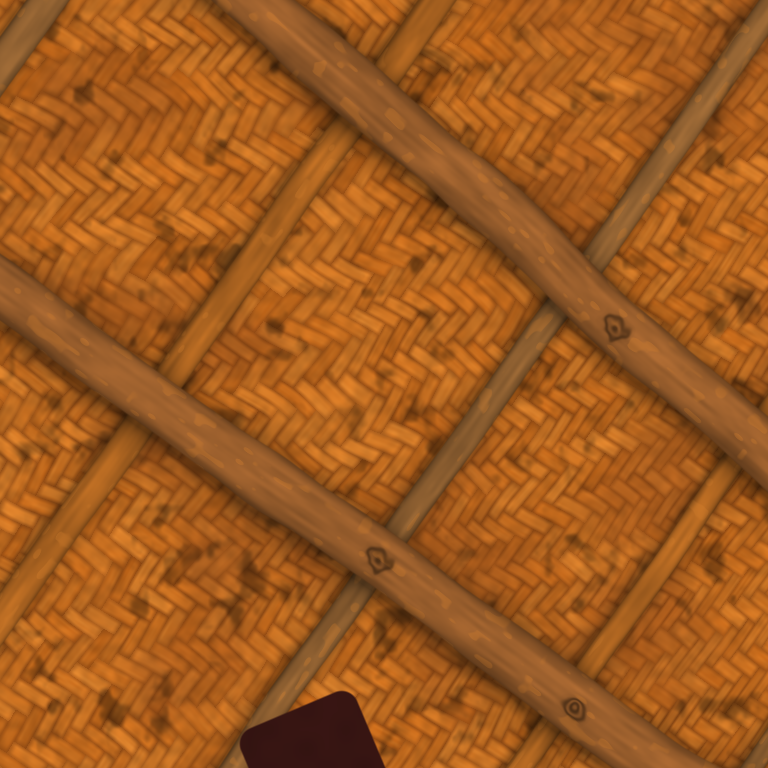
Give the GLSL for this texture, as a Shadertoy shader.

```glsl
// Woven bamboo ceiling: a herringbone of split strips behind slanted thin poles,
// crossed by two thick logs, with a dark rounded block at the lower edge.
// Pole spacing and weave share one foreshortened coordinate; noise adds wear.

#define STRIP_LENGTH 3.0      // strip length in strip widths
#define STRIPS_PER_PANEL 20.0 // strip widths between neighbouring poles
#define STRIPS_ALONG 53.0     // strip widths per canvas, along the poles
#define LOG_RADIUS 0.037
#define POLE_RADIUS 0.023
#define KNOT_SPACING 0.32
#define WEAR 0.35

const vec3 ORANGE = vec3(0.75, 0.39, 0.09);
const vec3 STRAW = vec3(0.85, 0.51, 0.18);
const vec3 BROWN = vec3(0.62, 0.33, 0.11);
const vec3 GAP = vec3(0.47, 0.23, 0.06);
const vec3 GREY_WOOD = vec3(0.58, 0.39, 0.20);
const vec3 RED_WOOD = vec3(0.69, 0.40, 0.13);
const vec3 LOG_WOOD = vec3(0.62, 0.38, 0.18);
const vec3 BLOCK = vec3(0.21, 0.08, 0.07);
const vec2 POLE_DIR = vec2(0.576, 0.818);

float hash(vec2 p) {
    return fract(sin(dot(p, vec2(127.1, 311.7))) * 43758.5453);
}

float noise(vec2 p) {
    vec2 i = floor(p), f = fract(p);
    f = f * f * (3.0 - 2.0 * f);
    return mix(mix(hash(i), hash(i + vec2(1, 0)), f.x),
               mix(hash(i + vec2(0, 1)), hash(i + vec2(1, 1)), f.x), f.y);
}

float fbm(vec2 p) {
    return 0.55 * noise(p) + 0.3 * noise(p * 2.1 + 7.0) + 0.15 * noise(p * 4.3 + 3.0);
}

float cover(float d) {
    float aa = 1.2 / iResolution.y;
    return 1.0 - smoothstep(-aa, aa, d);
}

// Foot of pole n on the lower edge, and its inverse
float poleFoot(float n) { return -0.645 + 0.545 * n - 0.035 * n * n; }
float poleIndex(float x) {
    return (0.545 - sqrt(max(0.297 - 0.14 * (x + 0.645), 0.0))) / 0.07;
}

// Herringbone of strips, w measured in strip widths
vec3 weave(vec2 w, vec2 uv) {
    vec2 cell = floor(w), f = fract(w);
    float m = mod(cell.x - cell.y, 2.0 * STRIP_LENGTH);
    bool across = m < STRIP_LENGTH;
    float back = across ? m : 2.0 * STRIP_LENGTH - 1.0 - m;
    vec2 id = cell - (across ? vec2(back, 0) : vec2(0, back));
    vec2 q = across ? f : f.yx;               // x along the strip, y across it
    q.x += back;
    float tone = hash(id + 3.0);
    float side = smoothstep(-0.1, 0.3, min(q.y, 1.0 - q.y));
    float end = smoothstep(-0.2, 0.45, min(q.x, STRIP_LENGTH - q.x));
    float fibre = noise(vec2(q.x * 0.8, q.y * 5.0) + id * 5.3);
    vec3 col = mix(ORANGE, STRAW, 0.65 * tone + 0.35 * fibre);
    col *= across ? 1.0 : 0.93;
    col = mix(col, BROWN, 0.6 * smoothstep(0.45, 0.75, fbm(uv * 7.0)));
    float gapDepth = 0.35 + 0.5 * noise(uv * 30.0);
    col = mix(col, GAP, gapDepth * (1.0 - side * end));
    col *= 1.0 - WEAR * smoothstep(0.6, 0.85, fbm(uv * vec2(28.0, 24.0)));
    return col * (0.92 + 0.16 * noise(uv * 90.0));
}

// Round wood, q = (along, across)
vec3 wood(vec2 q, float radius, vec3 tone, float seed) {
    float t = clamp(q.y / radius, -1.0, 1.0);
    float grain = noise(vec2(q.x * 16.0, q.y * 170.0) + seed);
    float blotch = fbm(q * vec2(18.0, 40.0) + seed);
    float chip = smoothstep(0.72, 0.85, noise(q * vec2(55.0, 110.0) + seed));
    vec3 col = tone * (0.78 + 0.16 * grain + 0.24 * blotch + 0.06 * t);
    col = mix(col, STRAW, 0.3 * chip);
    return col * (1.0 - 0.38 * pow(abs(t), 4.0));
}

// Soft shade beside a bar, heavier on its negative side
vec3 shade(vec3 col, float y, float radius, float spread, float depth) {
    float d = max(abs(y + 0.4 * spread) - radius, 0.0);
    return col * (1.0 - depth * exp(-d / spread));
}

vec3 drawLog(vec3 col, vec2 uv, vec2 start, float angle, float seed) {
    vec2 dir = vec2(cos(angle), sin(angle)), p = uv - start;
    vec2 q = vec2(dot(p, dir), dot(p, vec2(-dir.y, dir.x)));
    q.y += 0.012 * (noise(vec2(q.x * 5.0, seed)) - 0.5);
    float radius = LOG_RADIUS + 0.006 * (noise(vec2(q.x * 14.0, seed + 9.0)) - 0.5);
    col = shade(col, q.y, radius, 0.014, 0.42);
    vec3 bark = wood(q, radius, LOG_WOOD, seed);
    // Evenly spaced knots on the far part
    float k = mod(q.x - 0.604 + 0.5 * KNOT_SPACING, KNOT_SPACING) - 0.5 * KNOT_SPACING;
    float r = length(vec2(k, (q.y + 0.004) * 1.3)) + 0.012 * (noise(q * 90.0) - 0.5);
    float knot = (1.0 - smoothstep(0.012, 0.027, r)) * step(0.45, q.x);
    bark *= 1.0 - knot * (0.32 + 0.16 * sin(r * 500.0));
    return mix(col, bark, cover(abs(q.y) - radius));
}

void mainImage(out vec4 fragColor, in vec2 fragCoord) {
    vec2 uv = fragCoord / iResolution.xy;
    float foot = uv.x - uv.y * POLE_DIR.x / POLE_DIR.y;
    float index = poleIndex(foot);
    float along = dot(uv, POLE_DIR);

    // Woven mat, slightly uneven
    vec2 warp = vec2(noise(uv * 9.0), noise(uv * 9.0 + 40.0)) - 0.5;
    vec3 col = weave(vec2(index * STRIPS_PER_PANEL, along * STRIPS_ALONG) + 1.3 * warp, uv);

    // Thin poles, alternately grey and reddish
    float n = floor(index + 0.5);
    float radius = POLE_RADIUS - 0.0025 * n;
    float y = (foot - poleFoot(n)) * POLE_DIR.y + 0.007 * (noise(vec2(along * 7.0, n)) - 0.5);
    col = shade(col, y, radius, 0.007, 0.35);
    vec3 poleTone = mix(GREY_WOOD, RED_WOOD, mod(n, 2.0));
    col = mix(col, wood(vec2(along, y), radius, poleTone, n * 13.0), cover(abs(y) - radius));

    // Thick logs
    col = drawLog(col, uv, vec2(0.355, 0.98), -0.724, 21.0);
    col = drawLog(col, uv, vec2(0.0, 0.62), -0.617, 57.0);

    // Dark rounded block
    vec2 b = mat2(0.92, -0.39, 0.39, 0.92) * (uv - vec2(0.42, -0.017));
    vec2 e = abs(b) - vec2(0.082, 0.1) + 0.022;
    float block = length(max(e, 0.0)) + min(max(e.x, e.y), 0.0) - 0.022;
    col = mix(col, BLOCK * (0.95 + 0.1 * noise(uv * 40.0)), cover(block));

    fragColor = vec4(col, 1.0);
}
```
